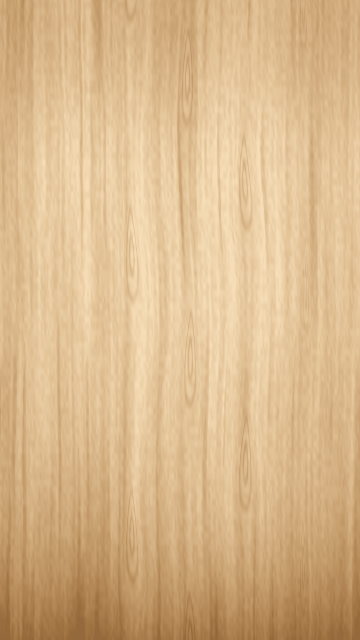
Write a WebGL 2 fragment shader that draws this texture.

```glsl
#version 300 es
precision highp float;
// Pale wood veneer with upright grain, lit from the upper middle and
// darkening to brown below. Stretched value noise makes the streaks;
// teardrop knots in columns bend the grain and carry nested rings.
uniform vec2 u_resolution;
out vec4 fragColor;

float hash(vec2 c) {
    vec3 h = fract(c.xyx * 0.1031);
    h += dot(h, h.yzx + 33.33);
    return fract((h.x + h.y) * h.z);
}

// Value noise, 0 to 1
float noise(vec2 p) {
    vec2 c = floor(p), f = fract(p);
    f = f * f * (3.0 - 2.0 * f);
    float low = mix(hash(c), hash(c + vec2(1, 0)), f.x);
    float high = mix(hash(c + vec2(0, 1)), hash(c + vec2(1, 1)), f.x);
    return mix(low, high, f.y);
}

// Noise centred on zero, drawn out along y
float streak(float x, float y, float seed) {
    return noise(vec2(x, y + seed)) - 0.5;
}

// Overall light: dark foot, softer top and sides
float lighting(vec2 uv) {
    float side = 2.0 * uv.x - 1.0;
    return 1.0 - 0.85 * exp(-6.0 * uv.y)
         - 0.28 * smoothstep(0.7, 1.0, uv.y)
         - 0.16 * side * side * side * side;
}

void main() {
    vec2 uv = gl_FragCoord.xy / u_resolution;
    vec2 p = gl_FragCoord.xy / u_resolution.x;

    // Slow sideways drift of the grain
    float x = p.x + 0.016 * streak(p.x * 5.0, p.y * 2.2, 3.0)
                  + 0.004 * streak(p.x * 22.0, p.y * 6.0, 17.0);
    float grainX = x, figure = 0.0, calm = 1.0;

    // Columns of teardrop knots, repeated along the board
    for (int i = 0; i < 4; i++) {
        float id = float(i);
        float strength = i == 3 ? 0.5 : 1.0;
        vec2 q = vec2(x - 0.365 - 0.16 * id,
                      mod(p.y + 0.29 * id + 0.1, 0.78) - 0.39);
        float along = q.y / 0.13;
        float width = 0.015 * strength * clamp(1.0 - 0.45 * along, 0.5, 1.45);
        float d = length(vec2(q.x / width, along));
        float inside = 1.0 - smoothstep(0.7, 1.6, d);
        float ring = 0.5 + 0.5 * cos(11.0 * d + 2.0);

        grainX -= 0.6 * q.x * exp(-d * d / 3.0);
        calm -= 0.5 * inside;
        figure -= 0.2 * strength * inside * ring * ring;

        // Shaded seam beside the column
        float seam = (q.x + 0.017) / 0.011;
        figure -= 0.17 * strength * exp(-seam * seam)
                * noise(vec2(id * 7.0, p.y * 2.5));
    }

    // Broad bands, lines, fibres and slanted pores
    float grain = 0.17 * streak(grainX * 13.0, p.y * 0.4, 5.0)
                + 0.13 * streak(grainX * 45.0, p.y * 0.9, 29.0)
                + 0.17 * calm * streak(grainX * 130.0, p.y * 3.0, 41.0);
    float line = noise(vec2(grainX * 75.0, p.y * 1.6 + 61.0));
    grain -= 0.17 * calm * smoothstep(0.7, 0.95, line);
    grain += 0.12 * streak(grainX * 200.0 + p.y * 12.0, p.y * 55.0, 83.0);

    // Tone to colour, with blue falling off fastest
    float tone = clamp(lighting(uv) + grain + figure + 0.02, 0.0, 1.1);
    vec3 blend = pow(vec3(tone), vec3(1.0, 1.15, 1.3));
    fragColor = vec4(mix(vec3(0.58, 0.41, 0.23), vec3(0.93, 0.82, 0.66), blend), 1.0);
}
```
